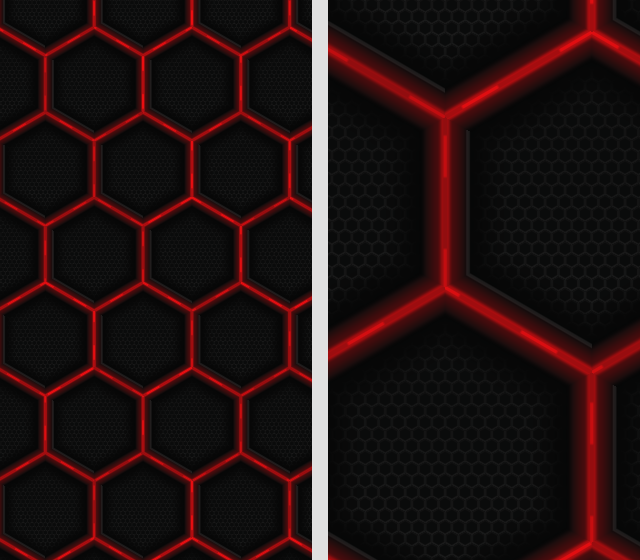
Left, the full canvas; right, a detail of the centre.
Reproduce this pattern procedurally as a Shadertoy shader.

```glsl
// Glowing red honeycomb frame over dark panels of fine hexagonal mesh.

#define PITCH 0.1745               // cell width, in canvas heights
#define ROW_SQUASH 0.9945          // vertical correction of the row spacing
#define ANCHOR vec2(0.1682, 0.5462) // centre of one cell, in canvas heights
#define MESH_COUNT 22.0            // mesh holes across one cell
#define CORE_WIDTH 0.027           // soft half width of the bright line, in cells
#define HALO_WIDTH 0.085           // reach of the glow, in cells
#define RIM_INSET 0.078            // distance of the grey bevel from the line
#define DASH_RATE 2.6              // light dashes per cell width
#define CORE_RED vec3(0.70, 0.01, 0.02)
#define HALO_RED vec3(0.22, -0.008, -0.004)
#define FRAME_GREY vec3(0.068, 0.054, 0.054)
#define PANEL_GREY vec3(0.041, 0.042, 0.042)

const vec2 LATTICE = vec2(1.0, 1.7320508);

float hash(vec2 p) {
    vec3 v = fract(p.xyx * vec3(0.1031, 0.1030, 0.0973));
    v += dot(v, v.yzx + 33.33);
    return fract((v.x + v.y) * v.z);
}

// Offset from the nearest centre of a unit-width hexagonal lattice.
vec2 hexLocal(vec2 p) {
    vec2 a = p - LATTICE * floor(p / LATTICE + 0.5);
    vec2 b = p - LATTICE * (floor(p / LATTICE) + 0.5);
    return dot(a, a) < dot(b, b) ? a : b;
}

// Distance to the nearest side; also gives that side's outward normal.
float sideDistance(vec2 q, out vec2 normal) {
    float reach = -1.0;
    for (int i = 0; i < 3; i++) {
        float angle = float(i) * 1.0471976;
        vec2 axis = vec2(cos(angle), sin(angle));
        float d = dot(q, axis);
        if (abs(d) > reach) {
            reach = abs(d);
            normal = d < 0.0 ? -axis : axis;
        }
    }
    return 0.5 - reach;
}

// Dark holes with lit rims, brighter along their lower edges.
float meshLight(vec2 p, float pixel) {
    vec2 q = hexLocal(p * MESH_COUNT);
    vec2 normal;
    float d = sideDistance(q, normal);
    float blur = pixel * MESH_COUNT;
    float wire = 1.0 - smoothstep(0.09 - 0.5 * blur, 0.12 + 0.5 * blur, d);
    return wire * (0.8 - 0.35 * normal.y);
}

// Soft line with faint twin rails and sparse dashes between them.
float coreLight(float d, float along, float seed, float pixel) {
    float body = 1.0 - smoothstep(0.005, CORE_WIDTH, d);
    float rail = 1.0 - smoothstep(0.002, 0.004 + pixel, abs(d - 0.012));
    float phase = abs(fract(along * DASH_RATE + seed) - 0.5);
    float dash = 1.0 - smoothstep(0.17, 0.19 + pixel * DASH_RATE, phase);
    dash *= 1.0 - smoothstep(0.003, 0.005 + pixel, d);
    return body * (0.46 + 0.10 * rail + 0.30 * dash) * (0.86 + 0.28 * seed);
}

void mainImage(out vec4 fragColor, in vec2 fragCoord) {
    vec2 p = (fragCoord / iResolution.y - ANCHOR) / PITCH;
    p.y *= ROW_SQUASH;
    float pixel = 1.0 / (iResolution.y * PITCH);

    // Large cell and its nearest side
    vec2 q = hexLocal(p);
    vec2 normal;
    float d = sideDistance(q, normal);

    // Values shared by both cells that meet at this side
    vec2 middle = p - q + 0.5 * normal;
    float seed = hash(floor(middle / vec2(0.25, 0.4330127) + 0.5) + 40.0);
    vec2 tangent = vec2(-normal.y, normal.x);
    if (tangent.y < 0.0) tangent = -tangent;
    float along = dot(p - middle, tangent);

    // Panel, shaded towards its border and its top
    float inside = smoothstep(RIM_INSET, 0.22, d);
    float shade = inside * (0.9 - 0.5 * q.y);
    vec3 color = PANEL_GREY * (0.6 + 0.4 * inside);
    color += vec3(0.052) * meshLight(p, pixel) * shade;

    // Raised frame and the bevel on its left and lower left sides
    color = mix(FRAME_GREY, color, smoothstep(0.060, 0.084, d));
    float facing = smoothstep(0.6, 0.85, dot(normal, vec2(-0.8660254, -0.5)));
    float rim = 1.0 - smoothstep(0.003, 0.006 + pixel, abs(d - RIM_INSET));
    color += vec3(0.085, 0.08, 0.08) * rim * facing;

    // Glow and light line
    color += HALO_RED * (1.0 - smoothstep(0.015, HALO_WIDTH, d));
    color += CORE_RED * coreLight(d, along, seed, pixel);

    fragColor = vec4(clamp(color, 0.0, 1.0), 1.0);
}
```
